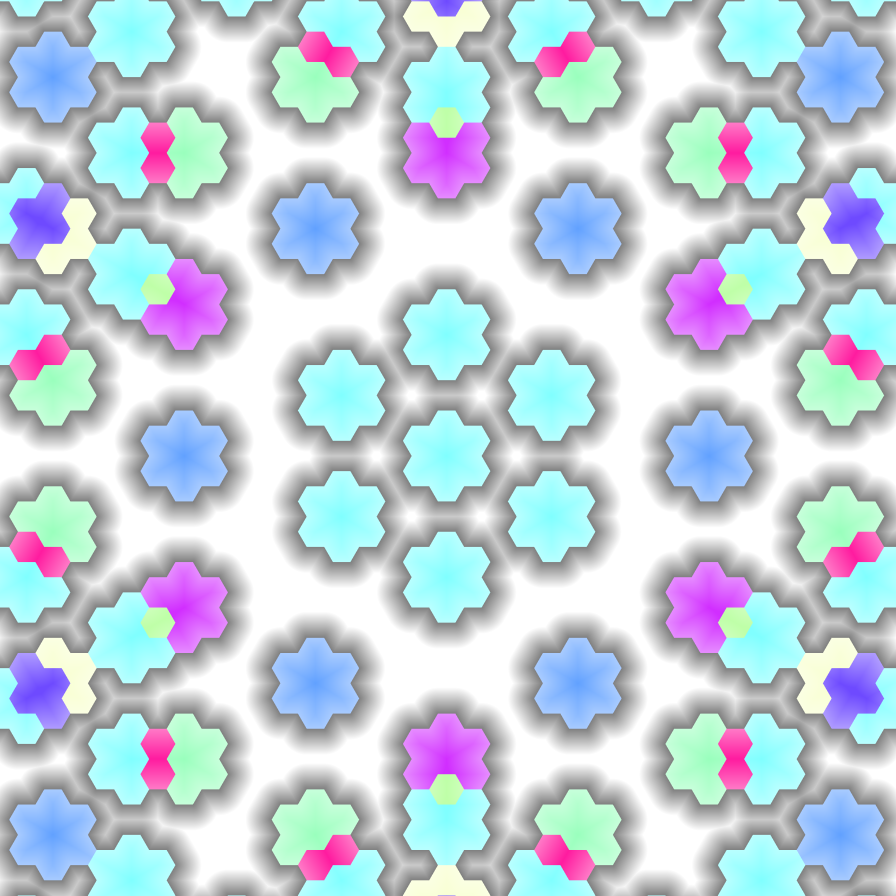
A WebGL 1 fragment shader for this pattern:

```glsl
precision highp float;
// Draws six-fold rings of seven-hexagon flowers with grey halos on white.

uniform vec2 u_resolution;

#define CENTER vec2(0.4985, 0.4911)
#define HEX_SIDE 0.01953
#define HALO_WIDTH 0.0293
#define HALO_EDGE 0.5
#define RIM_TINT 0.45
#define INNER_SPACING 4.0
#define OUTER_SPACING 5.0

const float SQRT3 = 1.7320508;

const vec3 CYAN = vec3(0.50, 1.00, 1.00);
const vec3 BLUE = vec3(0.38, 0.63, 1.00);
const vec3 MAGENTA = vec3(0.82, 0.18, 1.00);
const vec3 MINT = vec3(0.60, 1.00, 0.74);
const vec3 CREAM = vec3(0.97, 1.00, 0.80);
const vec3 LIME = vec3(0.75, 1.00, 0.66);
const vec3 PINK = vec3(1.00, 0.05, 0.60);
const vec3 INDIGO = vec3(0.43, 0.29, 1.00);

// Signed distance to a flat-topped hexagon.
float hexDistance(vec2 p, float apothem) {
  const vec3 k = vec3(-0.8660254, 0.5, 0.5773503);
  p = abs(p);
  p -= 2.0 * min(dot(k.xy, p), 0.0) * k.xy;
  p -= vec2(clamp(p.x, -k.z * apothem, k.z * apothem), apothem);
  return length(p) * sign(p.y);
}

// Axial cell to canvas position.
vec2 cellPosition(vec2 cell) {
  return HEX_SIDE * vec2(1.5 * cell.x, SQRT3 * (cell.y + 0.5 * cell.x));
}

// x: hexagonal ring number, y: steps from the nearest corner of that ring.
vec2 ringPlace(vec2 c) {
  vec3 a = abs(vec3(c, c.x + c.y));
  return vec2(max(a.x, max(a.y, a.z)), min(a.x, min(a.y, a.z)));
}

// Ring place of the flower covering a cell, or -1 when there is none.
vec2 flowerPlace(vec2 cell, float spacing) {
  vec2 flower = floor(cell / spacing + 0.5);
  bool covered = ringPlace(cell - flower * spacing).x < 1.5;
  return covered ? ringPlace(flower) : vec2(-1.0);
}

bool hasInnerFlower(vec2 place) {
  float ring = place.x, steps = place.y;
  if (ring < 1.5) return ring > -0.5;
  if (ring < 2.5) return false;
  if (ring < 3.5) return steps < 0.5;
  if (ring < 4.5) return steps < 1.5;
  return steps > 1.5;
}

bool hasOuterFlower(vec2 place) {
  return place.x > 1.5 && place.x < 4.5 && place.y < 1.5;
}

// Cell colour in rgb, with alpha 1 where a flower covers it.
vec4 cellColor(vec2 cell) {
  vec2 outerPlace = flowerPlace(cell, OUTER_SPACING);
  bool inner = hasInnerFlower(flowerPlace(cell, INNER_SPACING));
  if (!hasOuterFlower(outerPlace)) return inner ? vec4(CYAN, 1.0) : vec4(0.0);

  vec3 color;
  if (outerPlace.y < 0.5) {
    if (outerPlace.x < 2.5) color = inner ? LIME : MAGENTA;
    else color = inner ? INDIGO : CREAM;
  } else if (outerPlace.x > 2.5 && outerPlace.x < 3.5) {
    color = inner ? PINK : MINT;
  } else {
    color = BLUE;
  }
  return vec4(color, 1.0);
}

void main() {
  float canvas = min(u_resolution.x, u_resolution.y);
  vec2 p = (gl_FragCoord.xy - 0.5 * (u_resolution - canvas)) / canvas - CENTER;

  float column = floor(p.x / (1.5 * HEX_SIDE) + 0.5);
  float row = floor(p.y / (SQRT3 * HEX_SIDE) - 0.5 * column + 0.5);

  // Nearest filled and empty cells, and smoothed cell coverage.
  float toFlower = 1.0, toGround = 1.0, groundWeight = 0.0;
  vec4 fill = vec4(0.0);
  for (int i = -2; i <= 2; i++) {
    for (int j = -2; j <= 2; j++) {
      vec2 cell = vec2(column, row) + vec2(float(i), float(j));
      float d = hexDistance(p - cellPosition(cell), 0.5 * SQRT3 * HEX_SIDE);
      float weight = clamp(0.5 - d * canvas, 0.0, 1.0);
      vec4 color = cellColor(cell);
      if (color.a > 0.5) toFlower = min(toFlower, d);
      else toGround = min(toGround, d);
      fill += color * weight;
      groundWeight += (1.0 - color.a) * weight;
    }
  }

  // Halo outside, paler rim inside.
  vec3 ground = vec3(mix(HALO_EDGE, 1.0, clamp(toFlower / HALO_WIDTH, 0.0, 1.0)));
  float depth = clamp(toGround / (2.0 * HEX_SIDE), 0.0, 1.0);
  vec3 petal = mix(fill.rgb / max(fill.a, 0.001), vec3(1.0), RIM_TINT * (1.0 - depth));
  float coverage = fill.a / max(fill.a + groundWeight, 0.001);
  gl_FragColor = vec4(mix(ground, petal, coverage), 1.0);
}
```
